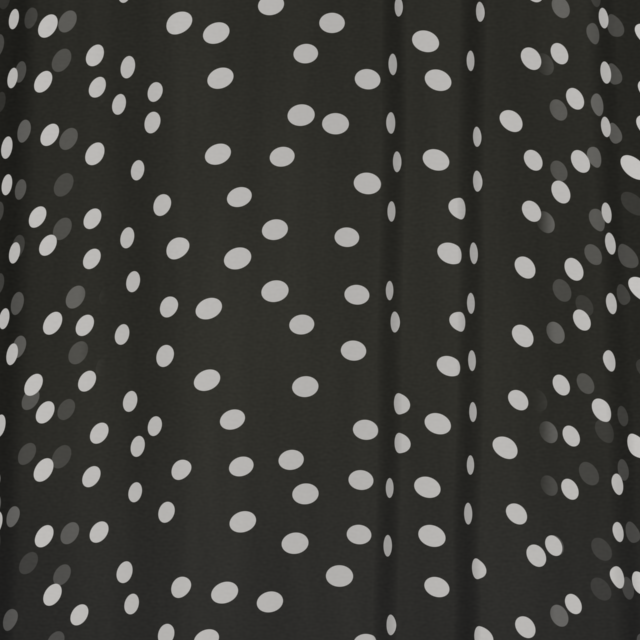
Write a WebGL 1 fragment shader that draws this texture.

```glsl
precision highp float;
// Sheer dark fabric hanging in vertical folds, printed with pale oval dots.
uniform vec2 u_resolution;

const vec2 CELL = vec2(0.100, 0.087);        // dot spacing on the flat cloth
const vec2 DOT_RADII = vec2(0.0205, 0.0163);
const vec3 CLOTH_TINT = vec3(1.02, 1.01, 0.90);
const vec3 DOT_COLOR = vec3(0.695, 0.688, 0.678);
const float ARCH = 0.50;                     // how much the print sags to the sides

vec2 hash2(vec2 p) {
  vec2 q = vec2(dot(p, vec2(127.1, 311.7)), dot(p, vec2(269.5, 183.3)));
  return fract(sin(q) * 43758.545);
}

float gradientDot(vec2 corner, vec2 offset) {
  return dot(hash2(corner) * 2.0 - 1.0, offset);
}

float gradientNoise(vec2 p) {
  vec2 i = floor(p), f = fract(p);
  vec2 w = f * f * f * (f * (f * 6.0 - 15.0) + 10.0);
  vec2 e = vec2(1.0, 0.0);
  float low = mix(gradientDot(i, f), gradientDot(i + e, f - e), w.x);
  float high = mix(gradientDot(i + e.yx, f - e.yx), gradientDot(i + 1.0, f - 1.0), w.x);
  return mix(low, high, w.y);
}

// Cloth hidden in one fold: a ramp across a slightly leaning line.
float fold(vec2 p, float center, float lean, float halfWidth, float depth) {
  float wobble = 0.008 * gradientNoise(vec2(p.y * 4.0, center * 40.0));
  float x = p.x - center - lean * (p.y - 0.5) - wobble;
  return depth * smoothstep(-halfWidth, halfWidth, x);
}

// Horizontal position on the unfolded cloth.
float unfold(vec2 p) {
  float u = p.x;
  u += fold(p, 0.005, 0.035, 0.040, 0.060);
  u += fold(p, 0.100, 0.000, 0.150, 0.080);
  u += fold(p, 0.225, -0.030, 0.065, 0.060);
  u += fold(p, 0.612, 0.016, 0.020, 0.060);
  u += fold(p, 0.735, 0.014, 0.022, 0.070);
  u += fold(p, 0.880, 0.000, 0.100, 0.060);
  u += fold(p, 0.962, -0.045, 0.022, 0.040);
  return u;
}

// Jittered oval print; stretch and slope describe the local drape.
// Each dot is weakened at random by up to 'fade'.
float dotPrint(vec2 cloth, float stretch, float slope, float seed, float fade, float soft) {
  vec2 base = floor(cloth / CELL);
  float ink = 0.0;
  for (int j = -1; j <= 1; j++) {
    for (int i = -1; i <= 1; i++) {
      vec2 id = base + vec2(float(i), float(j));
      vec2 jitter = (hash2(id + seed) - 0.5) * vec2(0.64, 0.56);
      vec2 stagger = vec2(0.0, 0.5 * mod(id.x, 2.0));
      vec2 random = hash2(id + seed + 57.3);
      vec2 radii = DOT_RADII * mix(0.93, 1.06, random.x);
      vec2 q = (cloth - (id + 0.5 + jitter + stagger) * CELL) / radii;
      float r = max(length(q), 0.001);
      vec2 g = q / (radii * r);
      float slant = length(vec2(g.x * stretch - g.y * slope, g.y));
      float edge = (r - 1.0) / slant;
      float cover = 1.0 - smoothstep(-soft, soft, edge);
      ink = max(ink, cover * (1.0 - fade * random.y));
    }
  }
  return ink;
}

// Brightness of the bare cloth, darker where it turns into a fold.
float clothShade(vec2 p, float stretch) {
  float shade = 0.176 - 0.019 * min(stretch - 1.0, 2.5);
  shade += 0.035 * gradientNoise(vec2(p.x * 8.0, p.y * 1.2 + 3.0));
  shade += 0.012 * gradientNoise(p * vec2(34.0, 5.0));
  shade -= 0.035 * (1.0 - smoothstep(0.0, 0.04, p.x - 0.03 * p.y));
  shade -= 0.030 * smoothstep(0.94, 0.98, p.x + 0.045 * (p.y - 0.5));
  return shade;
}

float weave(vec2 p) {
  float threads = gradientNoise(p * vec2(110.0, 240.0));
  return 0.7 * threads + 0.5 * gradientNoise(p * 190.0 + 9.0);
}

void main() {
  vec2 p = gl_FragCoord.xy / u_resolution;
  float soft = max(0.0015, 0.75 / min(u_resolution.x, u_resolution.y));

  // Drape: unfolded position and its local derivatives
  float du = 0.001;
  float u = unfold(p);
  float stretch = (unfold(p + vec2(du, 0.0)) - u) / du;
  float side = p.x - 0.52;
  float slope = -2.0 * ARCH * side;
  vec2 cloth = vec2(u, p.y + ARCH * side * side);

  // Bare cloth, a little cooler toward the bottom
  float grain = weave(p);
  float shade = clothShade(p, stretch) + 0.022 * grain;
  vec3 color = shade * CLOTH_TINT;
  color.b += 0.010 * (1.0 - smoothstep(0.0, 0.45, p.y));

  // Back layer, dimly visible through the sheer sides
  float sheer = 1.0 - smoothstep(0.12, 0.17, p.x) + smoothstep(0.83, 0.87, p.x);
  float ghost = dotPrint(cloth + vec2(0.037, 0.029), stretch, slope, 21.0, 0.75, soft);
  color = mix(color, DOT_COLOR, 0.44 * sheer * ghost);

  // Front layer
  float ink = dotPrint(cloth, stretch, slope, 4.0, 0.0, soft);
  float light = 1.0 - 0.06 * min(stretch - 1.0, 2.5) + 0.22 * abs(side) + 0.025 * grain;
  color = mix(color, DOT_COLOR * light, ink);

  gl_FragColor = vec4(color, 1.0);
}
```
